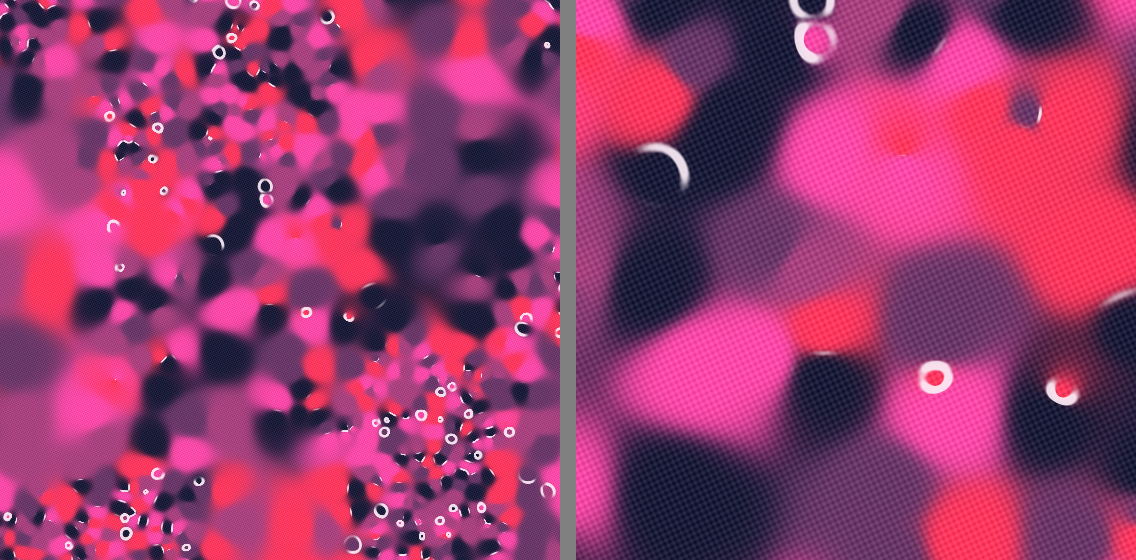
Left: the whole. Right: its middle third, enlarged.
Write a WebGL 1 fragment shader that draws this background.

```glsl
precision highp float;

uniform vec2 u_resolution;

const vec3 NAVY   = vec3(0.10, 0.11, 0.22);
const vec3 PURPLE = vec3(0.41, 0.22, 0.41);
const vec3 MAUVE  = vec3(0.66, 0.26, 0.50);
const vec3 PINK   = vec3(0.99, 0.29, 0.66);
const vec3 RED    = vec3(1.00, 0.22, 0.37);
const vec3 RIM    = vec3(0.99, 0.93, 0.97);

const float COARSE_CELL = 0.120;
const float MEDIUM_CELL = 0.046;
const float FINE_CELL = 0.024;
const float CLUSTER_FREQ = 4.0;    // clusters across the canvas
const float FALLOFF = 4.6;         // higher gives crisper spots
const float SOFTEN = 4.0e-6;       // squared radius of the spot core
const float WEAK_SHARE = 0.10;     // spots shrunk to small rings
const float WEAK_STRENGTH = 0.02;
const float WEAK_TAG = 1.8;        // makes the rings stand out
const float RIM_START = 95.0;      // change per canvas unit
const float RIM_FULL = 180.0;
const float GRAIN_FREQ = 210.0;
const float GRAIN_AMOUNT = 0.065;

// Weighted sums of colour (xyz) and spot tag (w), with their derivatives.
struct Field {
    vec4 value;
    vec4 dx;
    vec4 dy;
    vec3 weight;   // weight and its two derivatives
};

vec4 hash4(vec2 p) {
    vec4 q = fract(p.xyxy * vec4(0.1031, 0.1030, 0.0973, 0.1099));
    q += dot(q, q.wzxy + 33.33);
    return fract((q.xxyz + q.yzzw) * q.zywx);
}

float valueNoise(vec2 p) {
    vec2 i = floor(p);
    vec2 f = fract(p);
    f = f * f * (3.0 - 2.0 * f);
    float low = mix(hash4(i).x, hash4(i + vec2(1.0, 0.0)).x, f.x);
    float high = mix(hash4(i + vec2(0.0, 1.0)).x, hash4(i + 1.0).x, f.x);
    return mix(low, high, f.y);
}

vec3 palette(float h) {
    if (h < 0.21) return NAVY;
    if (h < 0.38) return PURPLE;
    if (h < 0.59) return MAUVE;
    if (h < 0.80) return PINK;
    return RED;
}

// Adds one jittered grid of spots; density limits pick where they cluster.
void addSpots(vec2 p, float cell, float seed, vec2 density, float share, inout Field field) {
    vec2 home = floor(p / cell);
    float reach = 2.0 * cell;
    for (int j = -2; j <= 2; j++) {
        for (int i = -2; i <= 2; i++) {
            vec2 id = home + vec2(float(i), float(j));
            vec4 place = hash4(id + seed);
            vec4 look = hash4(id + seed + 71.7);
            vec2 center = (id + place.xy) * cell;
            vec2 away = p - center;
            float d2 = dot(away, away) + SOFTEN;
            float fade = max(0.0, 1.0 - d2 / (reach * reach));
            if (fade <= 0.0) continue;

            float crowd = valueNoise(center * CLUSTER_FREQ + 37.0);
            float chance = share * smoothstep(density.x, density.y, crowd);
            if (place.z > chance) continue;

            bool weak = look.y < WEAK_SHARE;
            float strength = weak ? WEAK_STRENGTH : mix(0.2, 1.0, look.z);
            float w = strength * fade * fade * pow(d2 / (MEDIUM_CELL * MEDIUM_CELL), -0.5 * FALLOFF);
            vec2 slope = -FALLOFF * w * away / d2;
            vec4 spot = vec4(palette(look.x), weak ? WEAK_TAG : 0.4 * look.w);
            field.value += w * spot;
            field.dx += slope.x * spot;
            field.dy += slope.y * spot;
            field.weight += vec3(w, slope);
        }
    }
}

// Fine slanted dot screen.
float grain(vec2 p) {
    vec2 q = mat2(0.94, 0.34, -0.34, 0.94) * p * GRAIN_FREQ * 6.2832;
    return sin(q.x) * sin(q.y);
}

void main() {
    vec2 p = gl_FragCoord.xy / min(u_resolution.x, u_resolution.y);

    // Blend the three sizes of spots
    Field field = Field(vec4(0.0), vec4(0.0), vec4(0.0), vec3(0.0));
    addSpots(p, COARSE_CELL, 11.0, vec2(-1.0, 0.0), 0.85, field);
    addSpots(p, MEDIUM_CELL, 153.0, vec2(0.25, 0.50), 0.85, field);
    addSpots(p, FINE_CELL, 317.0, vec2(0.46, 0.74), 0.75, field);
    float total = max(field.weight.x, 1.0e-6);
    vec4 blend = field.value / total;

    // Pale rims where the blend changes abruptly
    vec4 gx = (field.dx - blend * field.weight.y) / total;
    vec4 gy = (field.dy - blend * field.weight.z) / total;
    float steepness = sqrt(dot(gx, gx) + dot(gy, gy));
    float rim = smoothstep(RIM_START, RIM_FULL, steepness);

    vec3 color = blend.rgb + GRAIN_AMOUNT * grain(p);
    color = mix(color, RIM, 0.92 * rim);
    gl_FragColor = vec4(clamp(color, 0.0, 1.0), 1.0);
}
```
